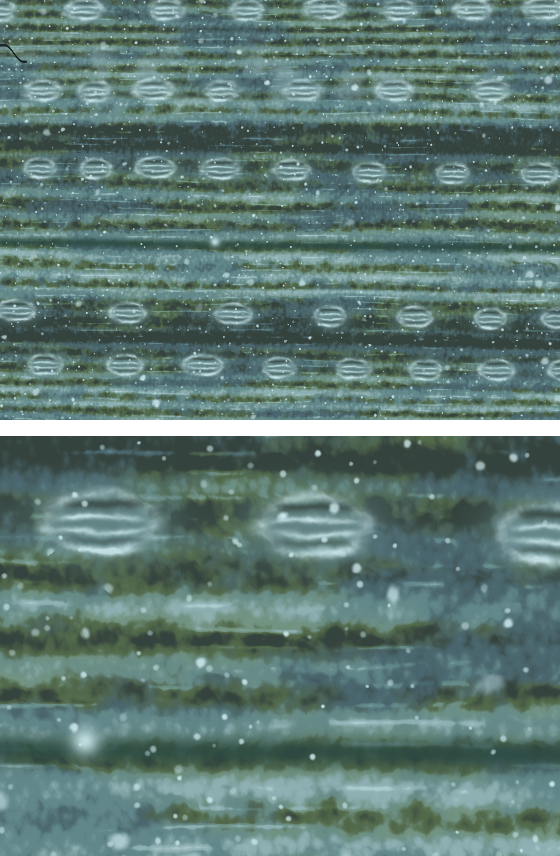
Top: the whole. Bottom: its middle third, enlarged.
This texture is drawn by a WebGL 1 fragment shader. Its source:

```glsl
precision highp float;
// Leaf skin under a microscope: long wavy cell ridges, two dark veins and
// five rows of stomata. Layered sines bend the ridges; cellular noise makes
// the green grains and the dust. One tone value is mapped to a colour ramp.
uniform vec2 u_resolution;

#define RIDGES 26.0
#define FIBRES 61.0
#define TILT 0.0135
#define STOMA_SIZE vec2(0.040, 0.025)
#define DEEP vec3(0.205, 0.262, 0.240)
#define OLIVE vec3(0.32, 0.41, 0.29)
#define SLATE vec3(0.29, 0.40, 0.43)
#define TEAL vec3(0.38, 0.53, 0.54)
#define SAGE vec3(0.45, 0.58, 0.51)
#define PALE vec3(0.56, 0.69, 0.70)
#define GLINT vec3(0.80, 0.91, 0.93)

const float PI = 3.14159;

float hash(vec2 p) {
  return fract(sin(dot(p, vec2(127.1, 311.7))) * 43758.5);
}

// Soft bump of half width w around c
float band(float x, float c, float w) {
  float d = (x - c) / w;
  return exp(-d * d);
}

// Cellular noise: distance to the nearest point, and its random id
vec2 cell(vec2 p) {
  vec2 base = floor(p), best = vec2(9.0, 0.0);
  for (int j = -1; j <= 1; j++)
    for (int i = -1; i <= 1; i++) {
      vec2 g = base + vec2(float(i), float(j));
      float d = length(g + vec2(hash(g), hash(g + 37.0)) - p);
      if (d < best.x) best = vec2(d, hash(g + 71.0));
    }
  return best;
}

// Layered, rotated sines, about -1 to 1
float waves(vec2 p) {
  float sum = 0.0, amp = 0.55;
  for (int i = 0; i < 4; i++) {
    sum += amp * sin(p.x + 1.3 * sin(p.y)) * cos(0.7 * p.y + 0.4);
    p = mat2(0.8, 0.6, -0.6, 0.8) * p * 1.9 + 2.7;
    amp *= 0.6;
  }
  return sum;
}

// One row of stomata; bow shifts the middle of the row sideways
vec3 stomaRow(vec3 col, vec2 q, float y, float first, float pitch, float bow, float last) {
  if (abs(q.y - y) > 0.075) return col;
  float blur = 1.0 + 0.4 * smoothstep(0.65, 0.75, y);
  for (int i = 0; i < 8; i++) {
    float k = float(i), id = hash(vec2(k, y * 50.0));
    vec2 c = vec2(first + pitch * k + bow * sin(PI * k / last), y + 0.006 * (id - 0.5));
    vec2 d = (q - c) / (STOMA_SIZE * vec2(0.88 + 0.3 * id, 1.0));
    d += 0.07 * waves(q * 120.0);
    float r = length(d), side = 1.0 - smoothstep(0.5, 0.9, abs(d.x));
    float patchy = clamp(0.55 + 0.6 * waves(d * 3.5 + id * 20.0), 0.2, 1.0);
    float ring = band(r, 0.95, 0.15 * blur) * patchy;
    float lips = band(abs(d.y + 0.05), 0.25 - 0.12 * d.x * d.x, 0.10 * blur) * side;
    float glint = band(d.y, -0.85, 0.13) * band(d.x, 0.5 * id - 0.3, 0.45);
    col = mix(col, TEAL, 0.5 * exp(-0.22 * r * r * r * r));
    col = mix(col, mix(TEAL, PALE, 0.3), 0.6 * (1.0 - smoothstep(0.75, 1.05, r)));
    col = mix(col, DEEP, 0.75 * band(d.y, 0.60, 0.15) * side / blur);
    col = mix(col, DEEP, 0.4 * band(d.y, -0.56, 0.11) * side / blur);
    col = mix(col, GLINT, clamp(0.75 * ring + (0.4 + 0.5 * patchy) * lips + 0.6 * glint, 0.0, 0.9));
  }
  return col;
}

void main() {
  vec2 p = gl_FragCoord.xy / u_resolution.y;
  float v = p.y + TILT * p.x * (1.0 - smoothstep(0.62, 0.75, p.y));
  vec2 q = vec2(p.x, v);

  // Ridges, packed closer towards top and bottom, and fine broken fibres
  float bend = waves(vec2(p.x * 3.0, v * 17.0));
  float patches = waves(vec2(p.x * 9.0 + 4.0, v * 33.0));
  float mottle = waves(q * vec2(85.0, 65.0) + 2.0 * patches);
  float s = v * RIDGES + 0.95 * sin(2.0 * PI * (v - 0.95)) + 0.38 + 0.24 * bend + 0.07 * mottle;
  float ridge = 0.5 + 0.5 * cos(2.0 * PI * s);
  float veins = band(v + 0.004 * mottle, 0.675, 0.036) + band(v + 0.004 * mottle, 0.205, 0.036);
  float rows = band(v, 0.603, 0.036) + band(v, 0.259, 0.032) + 0.7 * band(v, 0.134, 0.03)
    + 0.5 * band(v, 0.784, 0.025) + 0.5 * band(v, 0.977, 0.025);
  float fibre = pow(0.5 + 0.5 * sin(2.0 * PI * (v * FIBRES + 0.7 * bend + 0.04 * mottle)), 7.0);
  fibre *= smoothstep(0.1, 0.6, waves(vec2(p.x * 17.0, v * 60.0)) + 0.35 * mottle);

  // Soft grains in the furrows, and close upright flecks everywhere
  float grain = 1.0 - smoothstep(0.0, 0.95, cell(q * vec2(44.0, 50.0) + 0.3 * mottle).x);
  grain *= (1.0 - ridge) * smoothstep(-0.7, 0.3, patches);
  float fleck = cell(q * vec2(115.0, 80.0)).x - 0.45;

  // Broad light and dark zones
  float calm = 1.0 - 0.7 * min(veins + rows, 1.0);
  float tone = 0.57 + (0.30 + 0.16 * patches) * (ridge - 0.5) * calm;
  tone += 0.13 * patches + 0.11 * mottle - 0.20 * fleck;
  tone += 0.07 * waves(q * vec2(290.0, 210.0));
  tone += 0.34 * fibre - 0.36 * grain - 0.40 * veins - 0.22 * rows;
  tone += 0.16 * band(v, 0.735, 0.025) + 0.13 * band(v, 0.37, 0.05) + 0.12 * band(v, 0.06, 0.03);
  tone -= 0.14 * band(v, 0.50, 0.02) + 0.10 * band(v, 0.92, 0.03);
  tone += 0.28 * band(v + 0.004 * bend, 0.315, 0.006);

  float green = clamp(0.22 + 0.9 * grain + 0.9 * patches + 0.2 * mottle - 0.5 * veins, 0.0, 1.0);
  vec3 col = mix(DEEP, mix(SLATE, OLIVE, min(1.5 * green, 1.0)), smoothstep(0.10, 0.40, tone));
  col = mix(col, mix(TEAL, SAGE, green), smoothstep(0.40, 0.62, tone));
  col = mix(col, PALE, smoothstep(0.66, 0.92, tone));
  col = mix(col, GLINT, 0.5 * smoothstep(0.95, 1.25, tone));

  // Smooth deep furrow, and upright haze above the upper vein
  col = mix(col, vec3(0.17, 0.29, 0.26), 0.85 * band(v + 0.002 * bend, 0.425, 0.011));
  vec2 haze = cell(q * vec2(8.0, 5.0) + 0.5 * bend + 0.08 * mottle);
  col = mix(col, PALE, 0.65 * (1.0 - smoothstep(0.05, 0.4, haze.x)) * band(v, 0.82, 0.07));

  // Stomata: height, first centre, pitch, bow, last index
  col = stomaRow(col, q, 0.977, 0.000, 0.185, 0.035, 7.0);
  col = stomaRow(col, q, 0.784, 0.100, 0.178, -0.105, 6.0);
  col = stomaRow(col, q, 0.603, 0.095, 0.170, -0.083, 7.0);
  col = stomaRow(col, q, 0.259, 0.038, 0.216, 0.100, 6.0);
  col = stomaRow(col, q, 0.134, 0.108, 0.179, 0.020, 6.0);

  // Dust in three sizes, and one large speck on the furrow
  for (int i = 0; i < 3; i++) {
    float scale = 14.0 + 17.0 * float(i);
    vec2 dust = cell(q * scale + 13.0 * float(i) + 0.05 * mottle);
    float radius = 0.09 + 0.10 * fract(dust.y * 17.0);
    float spot = (1.0 - smoothstep(0.3 * radius, radius, dust.x)) * step(0.86 - 0.09 * float(i), dust.y);
    col = mix(col, GLINT, spot * (0.3 + 0.6 * fract(dust.y * 53.0)));
  }
  col = mix(col, GLINT, 0.9 * exp(-pow(length(q - vec2(0.512, 0.431)) / 0.011, 2.0)));

  // Curled dark hair at the upper left edge
  float hair = abs(p.y - 0.892 + 0.039 * smoothstep(0.012, 0.055, p.x));
  hair = (1.0 - smoothstep(0.0015, 0.004, hair)) * (1.0 - smoothstep(0.062, 0.066, p.x));
  gl_FragColor = vec4(mix(col, vec3(0.07, 0.10, 0.10), 0.9 * hair), 1.0);
}
```
